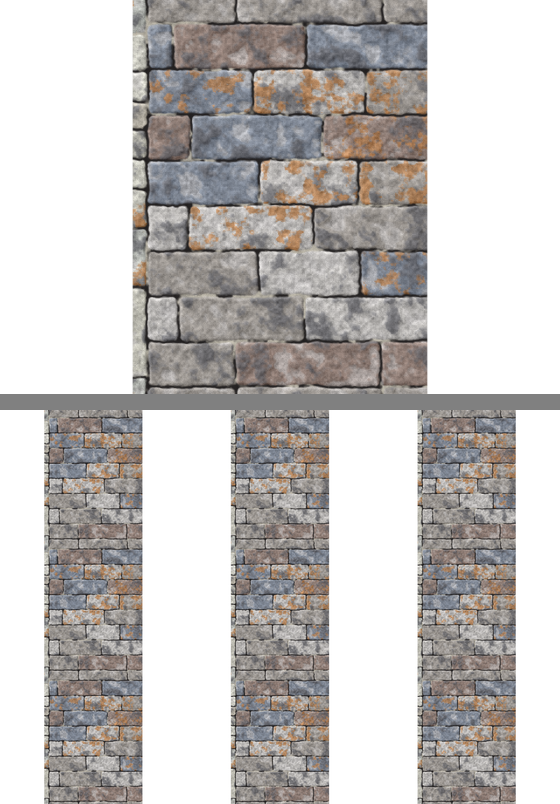
Top, the tile; bottom, the same tile 3 across and 3 down.
This texture is drawn by a Shadertoy shader. Its source:

```glsl
float hash(vec2 p) {
    return fract(sin(dot(p, vec2(127.1, 311.7))) * 43758.5453);
}

// Value noise that wraps after a whole number of cells
float noise(vec2 uv, vec2 cells, float seed) {
    vec2 p = uv * cells, i = floor(p), f = fract(p);
    f = f * f * (3.0 - 2.0 * f);
    vec2 a = mod(i, cells) + seed, b = mod(i + 1.0, cells) + seed;
    return mix(mix(hash(a), hash(vec2(b.x, a.y)), f.x),
               mix(hash(vec2(a.x, b.y)), hash(b), f.x), f.y);
}

float fbm(vec2 uv, vec2 cells, float seed) {
    float sum = 0.0, total = 0.0, amp = 1.0;
    for (int i = 0; i < 4; i++) {
        sum += amp * noise(uv, cells, seed);
        total += amp;
        amp *= 0.65;
        cells *= 2.0;
    }
    return sum / total;
}

void mainImage(out vec4 fragColor, in vec2 fragCoord) {
    vec2 uv = fragCoord / iResolution.xy;
    float px = 1.0 / iResolution.y;

    // Uneven joints, measured in canvas heights
    vec2 wobble = vec2(fbm(uv, vec2(30, 21), 3.0), fbm(uv, vec2(30, 21), 9.0)) - 0.5;
    vec2 p = uv * vec2(1.4277, 1.0) + 0.014 * wobble;

    // Distances to the sides of the stone: left, right, bottom, top
    vec4 side;
    vec2 id;
    bool corner = p.x < 0.3755;
    if (corner) {
        // Narrow column of stones with changing heights
        float phase = 6.2832 * (p.y - 0.68);
        float s = 9.0 * p.y + 0.8 * sin(phase);
        float rate = 9.0 + 5.0 * cos(phase);
        id = vec2(7.0, mod(floor(s), 9.0));
        side = vec4(1.0, 0.3755 - p.x, fract(s) / rate, (1.0 - fract(s)) / rate);
    } else {
        // Eight full courses and a shorter one, three stones in each
        float s = fract(p.y - 0.0186) * 8.69;
        float row = floor(s), odd = mod(row, 2.0);
        float x = (p.x - 0.3755) / 0.714;
        float a = mix(0.35, 0.14, odd) + 0.11 * (hash(vec2(row, 2.0)) - 0.5);
        float b = mix(0.80, 0.59, odd) + 0.09 * (hash(vec2(row, 5.0)) - 0.5);
        vec2 span = x < a ? vec2(0.0, a) : x < b ? vec2(a, b) : vec2(b, 1.2);
        id = vec2(step(a, x) + step(b, x), row);
        side = vec4((x - span.x) * 0.714, (span.y - x) * 0.714,
                    (s - row) / 8.69, (min(row + 1.0, 8.69) - s) / 8.69);
    }

    // Depth inside the rounded outline
    vec2 inset = max(0.014 - min(side.xz, side.yw), 0.0);
    float depth = 0.014 - length(inset);

    // Stone tint, picked per stone
    float seed = floor(hash(id + 1.7) * 90.0);
    float pick = hash(id + 4.3), rust = hash(id + 8.1);
    vec3 tint = vec3(0.60, 0.58, 0.56);
    if (pick < 0.32) tint = vec3(0.72, 0.71, 0.70);
    else if (pick > 0.82) tint = vec3(0.55, 0.48, 0.45);
    else if (pick > 0.58) tint = vec3(0.49, 0.52, 0.57);
    if (corner) tint = mix(vec3(0.80, 0.80, 0.75), tint, 0.3);

    // Weathered patches, rust stains and grain
    float patches = fbm(uv, vec2(30, 21), seed);
    float stain = fbm(uv, vec2(40, 28), seed + 31.0);
    float grain = fbm(uv, vec2(120, 84), 17.0);
    vec3 stone = mix(tint, vec3(0.36, 0.36, 0.38), 0.75 * smoothstep(0.52, 0.70, patches));
    stone = mix(stone, vec3(0.76, 0.75, 0.75), 0.6 * smoothstep(0.46, 0.30, patches));
    stone = mix(stone, vec3(0.69, 0.47, 0.28),
                0.75 * step(0.62, rust) * smoothstep(0.50, 0.66, stain));
    stone *= 0.75 + 0.5 * grain;

    // Chiselled relief and edges lit from above
    float relief = patches - fbm(uv + vec2(-0.003, 0.005), vec2(30, 21), seed);
    stone += 0.6 * relief;
    stone += 0.13 * smoothstep(0.013, 0.003, min(side.w, side.x));
    stone -= 0.15 * smoothstep(0.012, 0.002, min(side.z, side.y));

    // Dark joints with some pale mortar
    float mortar = smoothstep(0.52, 0.66, fbm(uv, vec2(20, 14), 53.0));
    vec3 joint = mix(vec3(0.14, 0.13, 0.13), vec3(0.70, 0.68, 0.63), mortar) * (0.8 + 0.4 * grain);
    vec3 wall = mix(joint, stone, smoothstep(0.0025 - px, 0.0035 + px, depth));

    // Wall panel between white margins
    vec2 edge = vec2(uv.x - 0.237, 0.763 - uv.x) * 1.4277;
    float panel = smoothstep(-px, px, min(edge.x, edge.y));
    fragColor = vec4(mix(vec3(1.0), clamp(wall, 0.0, 1.0), panel), 1.0);
}
```
